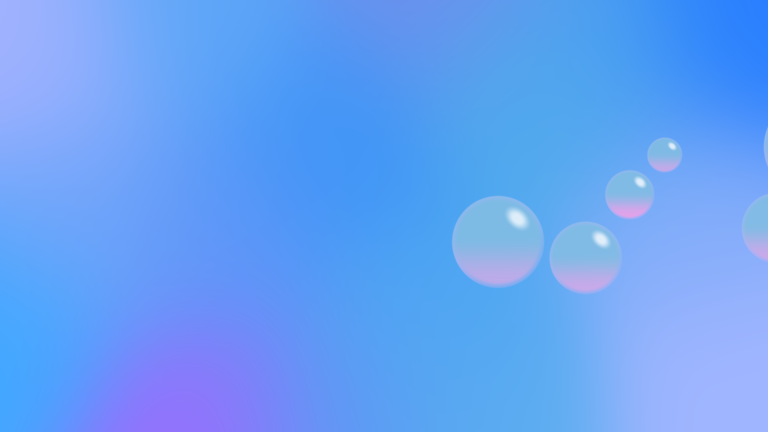
Write a Shadertoy shader that draws this background.

```glsl
// Soft blue and violet gradient with glossy pink-tinted bubbles drifting on the right.

const int ANCHORS = 16;
const int BUBBLES = 6;

// Gradient anchors, in units of canvas height
const vec2 anchorPos[ANCHORS] = vec2[](
    vec2(0.09, 0.87), vec2(0.44, 0.93), vec2(0.17, 0.52), vec2(0.00, 0.22),
    vec2(0.47, 0.00), vec2(0.50, 0.45), vec2(0.78, 0.66), vec2(1.02, 1.02),
    vec2(1.23, 0.75), vec2(1.70, 0.93), vec2(1.00, 0.28), vec2(0.80, 0.04),
    vec2(1.13, 0.05), vec2(1.67, 0.10), vec2(1.58, 0.50), vec2(1.37, 0.88));

const vec3 anchorColor[ANCHORS] = vec3[](
    vec3(0.64, 0.70, 1.00), vec3(0.36, 0.65, 0.97), vec3(0.45, 0.65, 0.98), vec3(0.25, 0.66, 1.00),
    vec3(0.60, 0.43, 0.99), vec3(0.37, 0.59, 0.97), vec3(0.24, 0.58, 0.97), vec3(0.43, 0.56, 0.93),
    vec3(0.31, 0.68, 0.92), vec3(0.15, 0.49, 1.00), vec3(0.30, 0.65, 0.95), vec3(0.36, 0.60, 0.96),
    vec3(0.36, 0.68, 0.94), vec3(0.63, 0.71, 1.00), vec3(0.52, 0.68, 0.98), vec3(0.30, 0.63, 0.94));

// Bubble centre, radius and pink strength
const vec4 bubbles[BUBBLES] = vec4[](
    vec4(1.153, 0.440, 0.1065, 0.75), vec4(1.356, 0.403, 0.084, 0.85),
    vec4(1.458, 0.549, 0.057, 1.15), vec4(1.539, 0.641, 0.0405, 0.8),
    vec4(1.799, 0.472, 0.082, 0.85), vec4(1.884, 0.660, 0.116, 0.7));

// Normalised Gaussian blend of the anchor colours
vec3 gradientMesh(vec2 p, float sharpness) {
    vec3 sum = vec3(0.0);
    float total = 0.0;
    for (int i = 0; i < ANCHORS; i++) {
        vec2 d = p - anchorPos[i];
        float weight = exp(-sharpness * dot(d, d));
        sum += weight * anchorColor[i];
        total += weight;
    }
    return sum / total;
}

// Soft tilted ellipse of reflected light; q spans -1 to 1 across the bubble
float highlight(vec2 q) {
    vec2 d = q - vec2(0.42, 0.51);
    vec2 along = normalize(vec2(1.0, -0.9));
    vec2 e = vec2(dot(d, along) / 0.36, dot(d, vec2(-along.y, along.x)) / 0.24);
    return 1.0 - smoothstep(0.25, 1.0, length(e));
}

// Translucent sphere: sky tint above, pink below, pale rim, glossy spot
vec3 drawBubble(vec3 base, vec2 p, vec2 centre, float radius, float pinkness, float pixel) {
    vec2 q = (p - centre) / radius;
    float r = length(q);
    float edge = pixel / radius;
    float mask = 1.0 - smoothstep(1.0 - edge, 1.0 + edge, r);

    vec3 skyTint = vec3(0.51, 0.74, 0.89);
    vec3 pinkTint = vec3(0.87, 0.65, 0.91);
    vec3 rimTint = vec3(0.66, 0.72, 0.97);

    vec3 body = mix(skyTint, pinkTint, pinkness * smoothstep(0.15, -0.85, q.y));
    float rim = smoothstep(0.86, 1.0, r);
    body = mix(body, rimTint, 0.45 * rim);
    body = mix(body, vec3(1.0), 0.85 * highlight(q));

    // The lower right edge melts into the backdrop
    float melt = rim * smoothstep(-0.2, 0.9, dot(q, vec2(0.5, -0.86)));
    return mix(base, body, mask * (0.9 - 0.5 * melt));
}

void mainImage(out vec4 fragColor, in vec2 fragCoord) {
    float pixel = 1.0 / iResolution.y;
    vec2 p = fragCoord * pixel;

    vec3 color = gradientMesh(p, 17.0);
    for (int i = 0; i < BUBBLES; i++) {
        vec4 b = bubbles[i];
        color = drawBubble(color, p, b.xy, b.z, b.w, pixel);
    }
    fragColor = vec4(color, 1.0);
}
```
